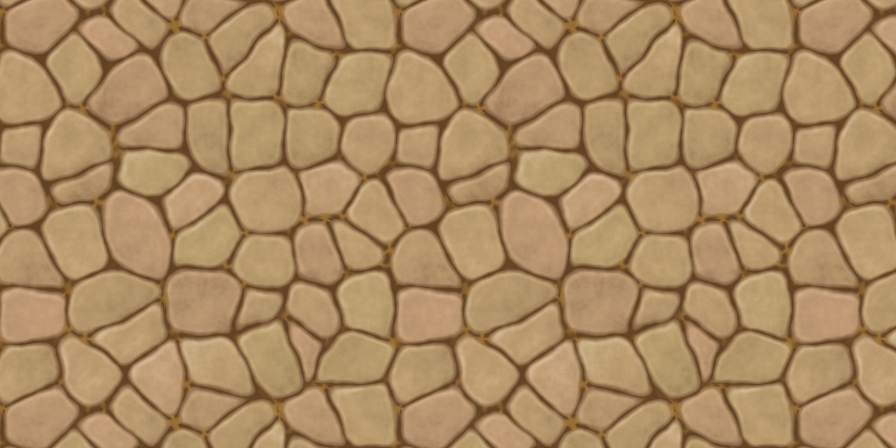
Give the GLSL for this texture, as a WebGL 2 fragment shader.

```glsl
#version 300 es
precision highp float;
// Flagstone paving: angular sandy stones set in dark brown joints.
// A tiling weighted Voronoi diagram gives rounded stones; bevel, grain and
// joint depth add up to one tone, which a six-step colour ramp then paints.
uniform vec2 u_resolution;
out vec4 fragColor;

const float TILE_CELLS = 7.0;        // stones along one side of the repeat
const float CELLS_PER_HEIGHT = 7.9;
const float JITTER = 0.88;
const float CORNER_ROUNDING = 0.15;

struct Stone {
    vec2 id;       // wrapped grid cell
    vec2 local;    // position relative to the stone's seed
    vec2 facing;   // direction of the nearby rim
    float edge;    // rounded distance to the joint centre
    float corner;  // how much the rounding cut away
};

vec2 hash2(vec2 cell, uint seed) {
    uvec2 v = uvec2(ivec2(cell)) + uvec2(seed, seed * 7u);
    v = v * 1664525u + 1013904223u;
    v.x += v.y * 1664525u;
    v.y += v.x * 1664525u;
    v ^= v >> 16u;
    v.x += v.y * 1664525u;
    v.y += v.x * 1664525u;
    v ^= v >> 16u;
    return vec2(v >> 8u) / 16777216.0;
}

// Gradient noise repeating every "period" lattice cells
float lattice(vec2 cell, vec2 offset, float period, uint seed) {
    float angle = 6.2832 * hash2(mod(cell, period), seed).x;
    return dot(vec2(cos(angle), sin(angle)), offset);
}

float gradientNoise(vec2 p, float period, uint seed) {
    vec2 i = floor(p), f = fract(p), e = vec2(1.0, 0.0);
    vec2 u = f * f * f * (f * (f * 6.0 - 15.0) + 10.0);
    float low = mix(lattice(i, f, period, seed), lattice(i + e, f - e, period, seed), u.x);
    float high = mix(lattice(i + e.yx, f - e.yx, period, seed),
                     lattice(i + 1.0, f - 1.0, period, seed), u.x);
    return mix(low, high, u.y);
}

float tiledNoise(vec2 p, float scale, uint seed) {
    return gradientNoise(p * scale, TILE_CELLS * scale, seed);
}

float smoothMin(float a, float b, float k) {
    float h = max(k - abs(a - b), 0.0) / k;
    return min(a, b) - h * h * k * 0.25;
}

// Seed position in xy, size weight in z
vec3 seedAt(vec2 cell) {
    vec2 id = mod(cell, TILE_CELLS);
    vec2 position = cell + 0.5 + JITTER * (hash2(id, 3u) - 0.5);
    return vec3(position, 0.16 * hash2(id, 11u).x);
}

Stone findStone(vec2 p) {
    vec2 base = floor(p), home = base;
    vec3 own = vec3(0.0);
    float nearest = 1e3;
    for (int y = -2; y <= 2; y++)
    for (int x = -2; x <= 2; x++) {
        vec2 cell = base + vec2(x, y);
        vec3 s = seedAt(cell);
        float power = dot(s.xy - p, s.xy - p) - s.z;
        if (power < nearest) { nearest = power; own = s; home = cell; }
    }
    float sharp = 8.0, rounded = 8.0;
    vec2 facing = vec2(0.0);
    for (int y = -2; y <= 2; y++)
    for (int x = -2; x <= 2; x++) {
        if (x == 0 && y == 0) continue;
        vec3 s = seedAt(home + vec2(x, y));
        vec2 across = s.xy - own.xy;
        float power = dot(s.xy - p, s.xy - p) - s.z;
        float d = 0.5 * (power - nearest) / length(across);
        sharp = min(sharp, d);
        rounded = smoothMin(rounded, d, CORNER_ROUNDING);
        facing += normalize(across) * exp(-14.0 * d);
    }
    return Stone(mod(home, TILE_CELLS), p - own.xy,
                 facing / (length(facing) + 1e-4), rounded, sharp - rounded);
}

// Tone 0 is the deepest joint, 5 the brightest stone
vec3 toneRamp(float t) {
    vec3 c = mix(vec3(0.39, 0.26, 0.14), vec3(0.51, 0.38, 0.25), clamp(t, 0.0, 1.0));
    c = mix(c, vec3(0.61, 0.48, 0.34), clamp(t - 1.0, 0.0, 1.0));
    c = mix(c, vec3(0.69, 0.57, 0.41), clamp(t - 2.0, 0.0, 1.0));
    c = mix(c, vec3(0.75, 0.62, 0.45), clamp(t - 3.0, 0.0, 1.0));
    return mix(c, vec3(0.80, 0.69, 0.54), clamp(t - 4.0, 0.0, 1.3));
}

void main() {
    vec2 p = gl_FragCoord.xy / u_resolution.y * CELLS_PER_HEIGHT;

    // Slightly bent joints of uneven width
    vec2 bend = vec2(tiledNoise(p, 2.0, 21u), tiledNoise(p, 2.0, 22u));
    Stone stone = findStone(p + 0.09 * bend);
    float d = stone.edge + 0.03 * tiledNoise(p, 2.0, 23u) + 0.012 * tiledNoise(p, 7.0, 24u);

    // Stone face: own tone, gentle tilt, painted mottling
    vec2 traits = hash2(stone.id, 31u);
    vec2 tilt = hash2(stone.id, 32u) - 0.5;
    float mottle = tiledNoise(p, 3.0, 41u) + 0.6 * tiledNoise(p, 8.0, 42u)
                 + 0.4 * tiledNoise(p, 17.0, 43u);
    float face = 3.6 + 0.9 * (traits.x - 0.5) + 1.3 * dot(stone.local, tilt) + 0.8 * mottle;

    // Rim light on the upper left, soft shade on the lower right
    float lit = dot(stone.facing, normalize(vec2(-0.5, 0.85)));
    float rim = smoothstep(0.06, 0.095, d) * (1.0 - smoothstep(0.10, 0.17, d));
    float slope = 1.0 - smoothstep(0.05, 0.28, d);
    face += rim * (0.55 + 0.45 * lit + 0.8 * tiledNoise(p, 3.0, 44u)) + slope * (0.3 * lit - 0.3);

    // Joint: dark core rising to the stone
    float joint = 1.2 * smoothstep(0.0, 0.035, d) + 0.6 * tiledNoise(p, 4.0, 45u);
    float cover = smoothstep(0.025, 0.085, d);
    vec3 color = toneRamp(mix(joint, face, cover));

    // Stones lean from rosy to olive; ochre earth gathers at junctions
    color += cover * (traits.y - 0.5) * vec3(-0.03, 0.015, -0.03);
    float earth = smoothstep(0.012, 0.035, stone.corner)
                * smoothstep(-0.1, 0.3, tiledNoise(p, 1.0, 46u) + 0.4 * tiledNoise(p, 6.0, 47u));
    color = mix(color, vec3(0.68, 0.50, 0.24), 0.7 * earth * (1.0 - cover));

    fragColor = vec4(color, 1.0);
}
```
